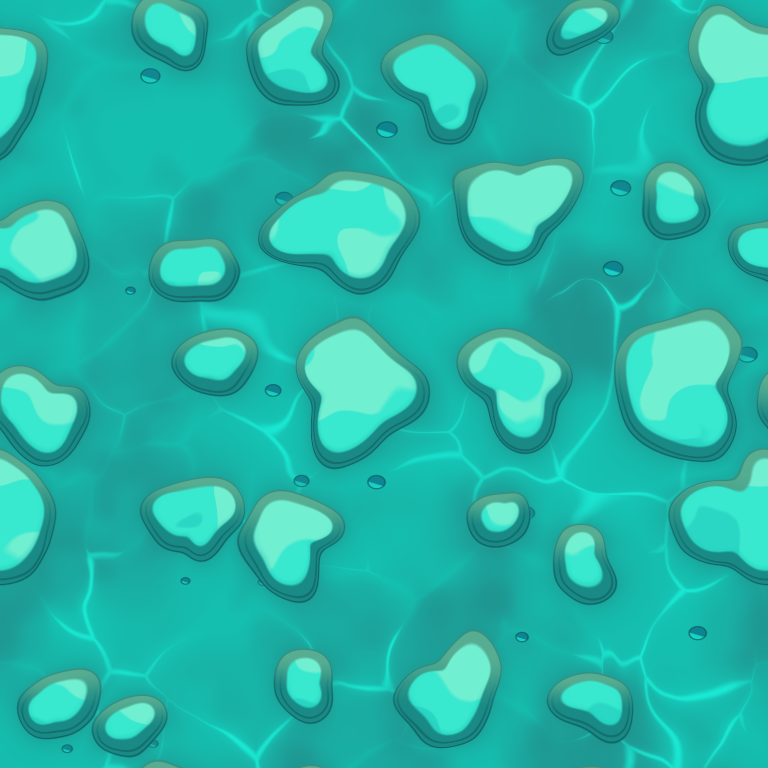
Reproduce this texture procedurally as a three.js fragment shader.

```glsl
varying vec2 vUv;

const float TAU = 6.2831853;
const float SOFT = 0.0013;

const vec3 WATER_DARK = vec3(0.12, 0.58, 0.56);
const vec3 WATER_MID = vec3(0.10, 0.68, 0.64);
const vec3 WATER_LIGHT = vec3(0.08, 0.75, 0.69);
const vec3 CAUSTIC = vec3(0.10, 0.93, 0.84);
const vec3 OUTLINE = vec3(0.05, 0.37, 0.38);
const vec3 SIDE_DEEP = vec3(0.10, 0.54, 0.52);
const vec3 SIDE_MOSS = vec3(0.34, 0.68, 0.57);
const vec3 FACE = vec3(0.22, 0.91, 0.81);
const vec3 FACE_SHADE = vec3(0.13, 0.80, 0.74);
const vec3 FACE_LIT = vec3(0.47, 0.94, 0.82);
const vec3 PEBBLE = vec3(0.05, 0.52, 0.57);

vec3 hash3(vec2 p) {
  vec3 h = fract(p.xyx * vec3(0.1031, 0.1030, 0.0973));
  h += dot(h, h.yxz + 33.33);
  return fract((h.xxy + h.yzz) * h.zyx);
}

// Hash of a lattice cell, repeating after "period" cells
vec3 cellHash(vec2 cell, float period, float salt) {
  return hash3(mod(cell, period) + salt);
}

// Value noise that wraps over the unit square
float noise(vec2 uv, float period) {
  vec2 p = uv * period, i = floor(p), f = fract(p);
  f = f * f * f * (f * (f * 6.0 - 15.0) + 10.0);
  float a = cellHash(i, period, period).x;
  float b = cellHash(i + vec2(1.0, 0.0), period, period).x;
  float c = cellHash(i + vec2(0.0, 1.0), period, period).x;
  float d = cellHash(i + 1.0, period, period).x;
  return mix(mix(a, b, f.x), mix(c, d, f.x), f.y);
}

vec2 warp(vec2 uv, float period, float amount) {
  return uv + amount * (vec2(noise(uv, period), noise(uv + 0.37, period)) - 0.5);
}

// Gap between the two nearest cell points: zero along cell borders
float cellBorder(vec2 uv, float period) {
  vec2 p = uv * period, base = floor(p);
  float first = 9.0, second = 9.0;
  for (int y = -1; y <= 1; y++) for (int x = -1; x <= 1; x++) {
    vec2 id = base + vec2(float(x), float(y));
    float d = length(id + cellHash(id, period, 41.0).xy - p);
    second = min(second, max(first, d));
    first = min(first, d);
  }
  return second - first;
}

vec3 water(vec2 uv) {
  float cloud = 0.55 * noise(warp(uv, 7.0, 0.08), 5.0) + 0.3 * noise(uv, 11.0) + 0.15 * noise(uv, 23.0);
  float border = cellBorder(warp(warp(uv, 8.0, 0.09), 22.0, 0.022), 8.0);
  float mask = smoothstep(0.45, 0.75, noise(uv + 0.21, 9.0));
  vec3 color = mix(WATER_DARK, WATER_MID, smoothstep(0.2, 0.45, cloud));
  color = mix(color, WATER_LIGHT, smoothstep(0.42, 0.68, cloud + 0.16 * exp(-5.0 * border)));
  color = mix(color, CAUSTIC, 0.28 * mask * exp(-9.0 * border));
  float line = 1.0 - smoothstep(0.0, 0.075 * mask + 0.002, border);
  return mix(color, CAUSTIC, 0.9 * mask * line);
}

// Small sunken pebbles: dark above, glinting below
vec3 addPebbles(vec3 color, vec2 uv, float period) {
  vec2 id = floor(uv * period);
  vec3 h = cellHash(id, period, 73.0);
  vec2 q = uv - (id + 0.5 + 0.7 * (h.xy - 0.5)) / period;
  float radius = mix(0.006, 0.015, fract(h.z * 13.0));
  float d = length(q * vec2(1.0, 1.3)) - radius;
  float glint = smoothstep(-0.1, -0.3, (q.y + 0.3 * q.x) / radius);
  vec3 body = mix(PEBBLE, CAUSTIC, 0.75 * glint);
  body = mix(body, OUTLINE, 0.8 * smoothstep(-0.003, -0.001, d));
  return mix(color, body, step(h.z, 0.38) * smoothstep(SOFT, -SOFT, d));
}

// Lobed outline around the stone centre
float stoneDistance(vec2 q, float radius, vec3 seed) {
  float a = atan(q.y, q.x);
  float lobe = mix(0.03, 0.13, smoothstep(0.04, 0.075, radius));
  float shape = 1.0 + 0.12 * cos(2.0 * a + TAU * seed.x)
    + lobe * cos(3.0 * a + TAU * seed.y) + 0.6 * lobe * cos(4.0 * a + TAU * seed.x * 3.0);
  return length(q) - radius * shape;
}

vec3 shadeStone(vec3 color, vec2 uv, vec2 q, float radius, vec3 seed) {
  float d = stoneDistance(q, radius, seed);
  float top = stoneDistance(q - vec2(0.0, 0.004), radius, seed) + 0.017;
  float height = q.y / radius;
  float low = smoothstep(0.5, -0.6, height);
  color = mix(color, WATER_DARK, 0.55 * exp(-55.0 * max(d, 0.0)));
  // Layered side
  vec3 side = mix(SIDE_MOSS, SIDE_DEEP, smoothstep(0.85, -0.25, height));
  float strata = smoothstep(0.0022, 0.0004, abs(d + 0.007 + 0.005 * (noise(uv, 19.0) - 0.5)));
  side = mix(side, OUTLINE, 0.6 * low * strata);
  side = mix(side, OUTLINE, mix(0.4, 0.9, low) * smoothstep(-0.0028, -0.0008, d));
  // Painted facets on the face
  float patches = noise(warp(uv, 17.0, 0.05), 15.0);
  float lit = patches + 0.35 * height + 0.15 * q.x / radius;
  vec3 face = mix(FACE, FACE_LIT, 0.9 * smoothstep(0.58, 0.64, lit));
  face = mix(face, FACE_SHADE, 0.6 * smoothstep(0.19, 0.14, lit + 0.12));
  face = mix(face, FACE_SHADE, 0.5 * low * smoothstep(-0.009, 0.0, top));
  side = mix(side, face, smoothstep(0.0022, -0.0022, top));
  return mix(color, side, smoothstep(SOFT, -SOFT, d));
}

// Finds the nearest stone on a grid with shifted rows
vec3 addStones(vec3 color, vec2 uv, float period) {
  vec2 base = floor(uv * period), nearestQ = vec2(0.0);
  vec3 nearestSeed = vec3(0.0);
  float nearest = 9.0, nearestRadius = 0.05;
  for (int y = -1; y <= 1; y++) for (int x = -2; x <= 2; x++) {
    vec2 id = base + vec2(float(x), float(y));
    vec3 seed = cellHash(id, period, 19.0);
    float radius = 0.037 + 0.055 * seed.z * seed.z;
    float shift = cellHash(vec2(3.0, id.y), period, 57.0).x - 0.5;
    vec2 jitter = (cellHash(id, period, 91.0).xy - 0.5) * 2.0 * (0.112 - radius);
    vec2 q = warp(uv, 14.0, 0.022) - (id + 0.5 + vec2(shift, 0.0)) / period - jitter;
    float d = stoneDistance(q, radius, seed);
    if (d < nearest) {
      nearest = d;
      nearestQ = q;
      nearestRadius = radius;
      nearestSeed = seed;
    }
  }
  return shadeStone(color, uv, nearestQ, nearestRadius, nearestSeed);
}

void main() {
  vec3 color = addPebbles(water(vUv), vUv, 7.0);
  gl_FragColor = vec4(addStones(color, vUv, 5.0), 1.0);
}
```
